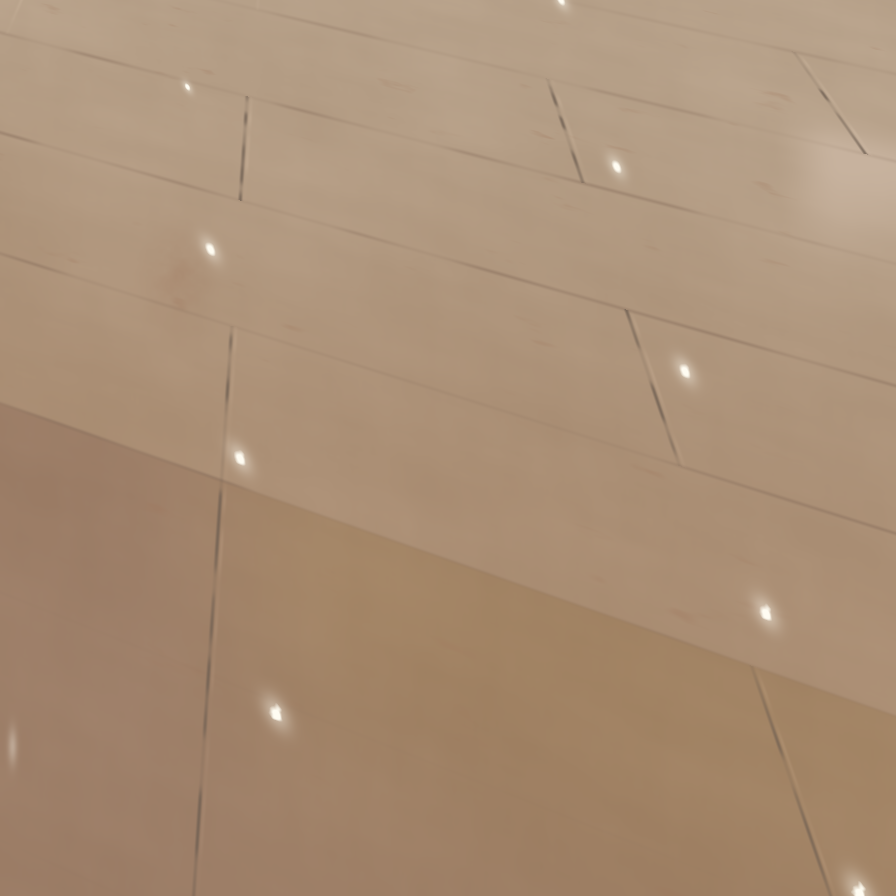
Reproduce this texture procedurally as a WebGL 2 fragment shader.

```glsl
#version 300 es
precision highp float;

#define HORIZON 2.135               // height where the long seams converge
#define ROW_SHIFT 8.5               // row number offset, row 0 starts at the step
#define ROW_SCALE vec2(13.47, 16.44) // row density at left and right edge
#define VANISH vec2(0.332, 1.73)    // point where the cross joints converge
#define JOINT_START -0.067
#define JOINT_PERIOD 0.77
#define STEP_PERIOD 0.411           // joint period below the step
#define SEAM_WIDTH 0.0017
#define JOINT_WIDTH 0.0018
#define GRAIN 0.022
#define CLOUD 0.045                 // strength of broad tone changes
#define GLINT_SIZE 0.0088

uniform vec2 u_resolution;
out vec4 fragColor;

const vec3 NEAR_WOOD = vec3(0.664, 0.551, 0.447);
const vec3 FAR_WOOD = vec3(0.718, 0.632, 0.540);
const vec3 STEP_PINK = vec3(0.617, 0.497, 0.408);
const vec3 STEP_TAN = vec3(0.632, 0.512, 0.388);
const vec3 SHEEN = vec3(0.800, 0.720, 0.645);
const vec3 STAIN = vec3(0.62, 0.46, 0.36);
const vec3 SEAM = vec3(0.53, 0.43, 0.36);
const vec3 JOINT = vec3(0.43, 0.37, 0.32);
const vec3 GLINT = vec3(1.0, 0.99, 0.95);

float hash(vec2 p) {
    return fract(sin(dot(p, vec2(127.1, 311.7))) * 43758.5453);
}

float noise(vec2 p) {
    vec2 i = floor(p), f = fract(p);
    f = f * f * (3.0 - 2.0 * f);
    return mix(mix(hash(i), hash(i + vec2(1, 0)), f.x),
               mix(hash(i + vec2(0, 1)), hash(i + vec2(1, 1)), f.x), f.y);
}

float fbm(vec2 p) {
    float sum = 0.0, amp = 0.5;
    for (int i = 0; i < 4; i++) {
        sum += amp * noise(p);
        p = p * 2.03 + 17.0;
        amp *= 0.5;
    }
    return sum;
}

float stroke(float d, float halfWidth, float soft) {
    return 1.0 - smoothstep(halfWidth - soft, halfWidth + soft, abs(d));
}

// Bright core with a soft halo, leaning along the reflection
float glint(vec2 d, float size, float ragged) {
    d.x += 0.4 * d.y;
    float e = length(d / vec2(0.66, 1.0)) / size;
    float core = e + 0.6 * ragged * (noise(d * 200.0 + 9.0) - 0.4);
    return max(1.0 - smoothstep(0.3, 1.2, core), 0.45 * exp(-0.5 * e * e));
}

// Two receding columns of lamp reflections
float lampGlints(vec2 p) {
    float light = 0.0;
    for (int side = 0; side < 2; side++) {
        vec3 spacing = side == 0 ? vec3(0.097, 0.155, 0.026) : vec3(0.0, 0.165, 0.021);
        vec2 path = side == 0 ? vec2(0.1955, 0.142) : vec2(0.626, 0.335);
        for (int i = 0; i < 5; i++) {
            float n = float(i);
            float drop = dot(spacing, vec3(1.0, n, n * n));
            vec2 center = vec2(path.x + path.y * drop, 1.0 - drop);
            float size = GLINT_SIZE * (0.9 + 0.9 * drop);
            if (side == 0 && i == 0) size *= 0.6;
            light = max(light, glint(p - center, size, drop));
        }
    }
    // Faint streak at the left edge
    vec2 streak = (p - vec2(0.014, 0.167)) / vec2(0.005, 0.02);
    return max(light, 0.32 * exp(-dot(streak, streak)));
}

void main() {
    vec2 p = gl_FragCoord.xy / u_resolution;
    float soft = max(1.0 / u_resolution.y, 0.0014);

    // Floor coordinates: row across the planks, along their length
    float row = mix(ROW_SCALE.x, ROW_SCALE.y, p.x) / (HORIZON - p.y) - ROW_SHIFT;
    float along = (p.x - VANISH.x) / (VANISH.y - p.y);
    float rowSize = (HORIZON - p.y) / (row + ROW_SHIFT);
    float plank = floor(row);
    float below = 1.0 - smoothstep(-1.5 * soft, 1.5 * soft, row * rowSize);

    // Cross joints, staggered on alternate rows
    float period = row < 0.0 ? STEP_PERIOD : JOINT_PERIOD;
    float stagger = row < 0.0 ? 0.0 : mod(plank, 2.0) * 0.53 * JOINT_PERIOD;
    float board = (along - JOINT_START - stagger) / period;
    float jointDist = (fract(board + 0.5) - 0.5) * period * (VANISH.y - p.y);

    // Wood tones, paler with distance, tan just below the step
    float distant = smoothstep(0.38, 1.08, p.y + 0.22 * p.x - 0.05);
    vec3 upper = mix(NEAR_WOOD, FAR_WOOD, distant);
    float tan_ = smoothstep(0.12, 0.4, p.x) * smoothstep(-2.2, -0.2, row);
    vec3 color = mix(upper, mix(STEP_PINK, STEP_TAN, tan_), below);

    // Broad clouds, streaky grain and stains
    float cloud = fbm(vec2(along * 5.0, row * 0.9) + 2.0) - 0.47;
    color += CLOUD * cloud * vec3(0.9, 1.0, 1.1);
    color += GRAIN * (fbm(vec2(along * 9.0, row * 5.0)) - 0.47);
    color += 0.5 * GRAIN * (fbm(p * vec2(40.0, 12.0)) - 0.47);
    float blotch = smoothstep(0.70, 0.88, fbm(vec2(along * 16.0, row * 7.0) + 4.0));
    color = mix(color, STAIN, 0.3 * blotch);
    vec2 mark = (p - vec2(0.2, 0.69)) / vec2(0.03, 0.045);
    color = mix(color, STAIN, 0.45 * exp(-dot(mark, mark)) * fbm(p * 60.0));

    // Pale window sheen at the far right
    float sheen = smoothstep(0.86, 0.94, p.x) * smoothstep(0.68, 0.82, p.y);
    sheen *= 1.0 - smoothstep(0.84, 0.89, p.y + 0.23 * (p.x - 0.88));
    color = mix(color, SHEEN, 0.75 * sheen);

    // Worn long seams, the step edge strongest, almost none below it
    float seamDist = (fract(row + 0.5) - 0.5) * rowSize;
    float seamId = floor(row + 0.5);
    float seamWear = smoothstep(0.3, 0.85, noise(vec2(along * 14.0, seamId * 7.3)));
    float seamFade = seamId < 0.0 ? 0.15 : mix(1.0, 0.4, smoothstep(2.0, 5.0, seamId));
    float seam = (0.13 + 0.37 * seamWear) * seamFade;
    color = mix(color, SEAM, seam * stroke(seamDist, SEAM_WIDTH, soft * 1.5));

    // Broken dark joints with a pale worn edge
    float jointWear = 0.15 + 0.6 * smoothstep(0.15, 0.85, noise(vec2(floor(board + 0.5) * 5.0, row * 9.0)));
    jointWear *= 1.0 - smoothstep(0.92, 0.96, p.y);
    color = mix(color, JOINT, jointWear * stroke(jointDist, JOINT_WIDTH, soft * 1.3));
    color += 0.04 * noise(vec2(3.0, row * 9.0)) * stroke(jointDist - 0.005, 0.0015, soft * 1.5);

    color = mix(color, GLINT, lampGlints(p));
    fragColor = vec4(color, 1.0);
}
```
